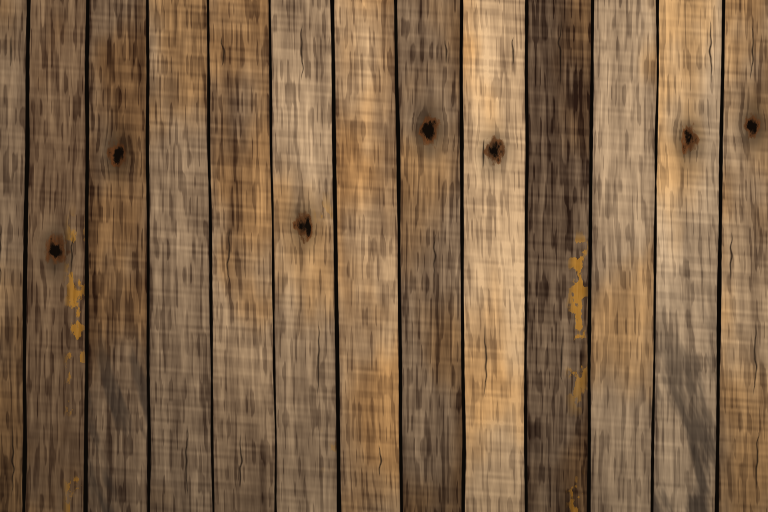
A Shadertoy shader for this texture:

```glsl
// Thirteen weathered vertical wooden planks with dark gaps, knots, cracks and stains.
#define PLANKS 13
#define PITCH 0.1223
#define FIRST_SEAM 0.0547
#define FAN 0.0137
#define GAP_HALF 0.0029
#define GRAIN 0.62
#define SAW_MARKS 0.20
#define KNOT_RADIUS 0.012

const vec3 DARK_WOOD = vec3(0.33, 0.24, 0.17);
const vec3 PALE_WOOD = vec3(0.80, 0.65, 0.48);
const vec3 GAP_COLOR = vec3(0.045, 0.03, 0.02);
const vec3 RUST = vec3(0.34, 0.19, 0.09);
const vec3 OCHRE = vec3(0.78, 0.53, 0.17);

// Per plank: brightness, and knot height (0 means no knot)
const float TONE[PLANKS] = float[](0.32, 0.30, 0.28, 0.42, 0.45, 0.66, 0.62,
                                   0.30, 0.93, 0.14, 0.62, 0.84, 0.62);
const float KNOT[PLANKS] = float[](0.0, 0.51, 0.70, 0.0, 0.0, 0.56, 0.0,
                                   0.745, 0.705, 0.0, 0.0, 0.725, 0.755);

float hash(vec2 p) {
    vec3 q = fract(vec3(p.xyx) * 0.1031);
    q += dot(q, q.yzx + 33.33);
    return fract((q.x + q.y) * q.z);
}

float noise(vec2 p) {
    vec2 i = floor(p), f = fract(p);
    f = f * f * (3.0 - 2.0 * f);
    return mix(mix(hash(i), hash(i + vec2(1, 0)), f.x),
               mix(hash(i + vec2(0, 1)), hash(i + vec2(1, 1)), f.x), f.y);
}

float fbm(vec2 p) {
    float sum = 0.0, amp = 0.53;
    for (int i = 0; i < 4; i++) {
        sum += amp * noise(p);
        p = p * 2.03 + 17.0;
        amp *= 0.5;
    }
    return sum;
}

// Horizontal position of the seam on the right of plank i: uneven, fanning, slightly wavy
float seam(float i, float y) {
    float x = FIRST_SEAM + PITCH * i - 0.0176 * sin(0.36 * i);
    x += (1.0 - y) * FAN * cos((i - 4.6) * 0.49);
    return x + 0.003 * (noise(vec2(y * 7.0, i * 7.3 + 20.0)) - 0.5);
}

float gapHalfWidth(float i, float y) {
    float ragged = noise(vec2(y * 11.0, i * 5.7 + 60.0)) + 0.5 * noise(vec2(y * 70.0, i * 3.1 + 90.0));
    return GAP_HALF * (0.35 + 0.6 * hash(vec2(i + 3.0, 8.0)) + 0.5 * ragged);
}

void mainImage(out vec4 fragColor, in vec2 fragCoord) {
    vec2 p = fragCoord / iResolution.xy * vec2(1.5, 1.0);
    float px = 1.0 / iResolution.y;

    // Which plank, and how far across it
    float id = 0.0;
    for (int i = 0; i < PLANKS - 1; i++) id += step(seam(float(i), p.y), p.x);
    float left = seam(id - 1.0, p.y), right = seam(id, p.y);
    float across = (p.x - left) / (right - left);
    float gap = min(p.x - left - gapHalfWidth(id - 1.0, p.y),
                    right - p.x - gapHalfWidth(id, p.y));
    float seed = hash(vec2(id, 41.0));

    // Knot distance; the grain bends around it
    float knotY = KNOT[int(id)];
    vec2 k = vec2(p.x - 0.5 * (left + right), p.y - knotY);
    float hasKnot = step(0.01, knotY);
    float bend = hasKnot * exp(-dot(k, k) * 900.0);
    float knotSize = KNOT_RADIUS * (0.8 + 0.5 * hash(vec2(id, 7.0)));
    float knot = length(k * vec2(1.0, 0.72)) + 0.024 * (fbm(k * vec2(110.0, 55.0) + id * 9.0) - 0.5);

    // Grain: long streaks, short fibres, patches and saw marks
    vec2 g = p + vec2(id * 3.7, id * 5.3);
    g.x += 0.012 * (noise(g * vec2(5.0, 3.0)) - 0.5) + (seed - 0.5) * 0.06 * p.y - 0.4 * k.x * bend;
    float streak = fbm(g * vec2(45.0, 2.5));
    float fibre = fbm(g * vec2(170.0, 14.0));
    float patches = fbm(g * vec2(11.0, 4.0) + 31.0);
    float saw = noise(vec2(g.x * 14.0, g.y * 150.0 + 12.0 * g.x));

    float tone = TONE[int(id)] + GRAIN * (fibre - 0.5) + 0.5 * (streak - 0.5) + 0.6 * (patches - 0.5);
    tone += SAW_MARKS * (saw - 0.5) * (0.4 + seed);
    tone -= 0.28 * smoothstep(0.58, 0.76, noise(g * vec2(230.0, 22.0)));
    tone += 0.05 - 0.15 * exp(-max(gap, 0.0) * 160.0);

    vec3 col = mix(DARK_WOOD, PALE_WOOD, clamp(tone, -0.35, 1.2));
    float gray = dot(col, vec3(0.35, 0.5, 0.15));
    col = mix(col, vec3(gray) * vec3(1.08, 0.99, 0.88), 0.35 * hash(vec2(id, 19.0)));
    col *= mix(vec3(1.0), vec3(1.06, 0.98, 0.84), smoothstep(0.45, 0.7, fbm(g * vec2(6.0, 3.0) + 70.0)));

    // Gray grime low down on a few planks
    float grime = smoothstep(0.42, 0.66, fbm(g * vec2(32.0, 7.0) + vec2(p.y * 9.0, 50.0)));
    grime *= smoothstep(0.52, 0.15, p.y) * step(abs(mod(id, 9.0) - 2.0), 0.5);
    col = mix(col, vec3(0.23, 0.19, 0.16), 0.65 * grime);

    // Ochre flecks near the right side of every fourth plank
    float fleck = smoothstep(0.54, 0.64, fbm(g * vec2(65.0, 38.0) + 11.0));
    fleck *= smoothstep(0.22, 0.05, abs(across - 0.82)) * step(abs(mod(id, 4.0) - 1.0), 0.5);
    fleck *= smoothstep(0.4, 0.6, noise(vec2(p.y * 8.0, id))) * smoothstep(0.65, 0.5, p.y);
    col = mix(col, OCHRE, 0.7 * fleck);

    // Scattered thin cracks, at most one per cell
    vec2 cell = vec2(id, floor(p.y * 5.0));
    float along = fract(p.y * 5.0) - 0.5;
    float reach = 0.12 + 0.3 * hash(cell + 5.0);
    float wander = 0.006 * (noise(vec2(p.y * 60.0, id)) - 0.5);
    float crackX = abs((across - 0.15 - 0.7 * hash(cell + 2.0)) * (right - left) + wander);
    float taper = max(0.0, 1.0 - abs(along) / reach);
    float crack = smoothstep(px, -px, crackX - 0.0016 * taper) * smoothstep(0.0, 0.3, taper);
    col = mix(col, DARK_WOOD * 0.4, 0.8 * crack * step(hash(cell + 9.0), 0.28));

    // Knot: stained halo, rusty splinters, dark core
    float halo = exp(-dot(k * vec2(1.0, 0.6), k * vec2(1.0, 0.6)) * 1300.0);
    col *= 1.0 - 0.5 * hasKnot * halo * (0.4 + fibre);
    float rim = smoothstep(knotSize * 1.6, knotSize, knot);
    col = mix(col, RUST * (0.5 + fibre), 0.75 * hasKnot * rim);
    float core = smoothstep(knotSize * 0.85 + px, knotSize * 0.55 - px, knot);
    col = mix(col, GAP_COLOR, 0.92 * hasKnot * core);

    // Light falls from above and fades toward the corners
    vec2 c = p / vec2(1.5, 1.0) - vec2(0.56, 0.65);
    col *= 0.94 + 0.14 * p.y - 0.38 * dot(c, c);

    col = mix(GAP_COLOR, col, smoothstep(-0.7 * px, 0.7 * px, gap));
    fragColor = vec4(clamp(col, 0.0, 1.0), 1.0);
}
```
